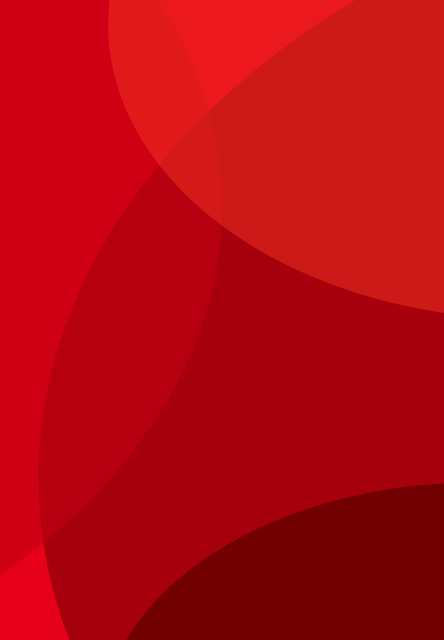
A WebGL 1 fragment shader for this background:

```glsl
precision highp float;
// Abstract red background of large overlapping translucent ellipses.

uniform vec2 u_resolution;

// Colours; alpha is the opacity of each layer
const vec3 BASE_RED = vec3(0.902, 0.0, 0.098);
const vec4 DEEP_RED = vec4(0.651, 0.0, 0.050, 1.0);
const vec4 CRIMSON = vec4(0.761, 0.0, 0.065, 0.61);
const vec4 SCARLET = vec4(0.937, 0.188, 0.127, 0.53);
const vec4 MAROON = vec4(0.447, 0.0, 0.0, 1.0);

// Ellipses as centre (xy) and radii (zw), in canvas heights
const vec4 RIGHT_ELLIPSE = vec4(1.531, 0.254, 1.471, 0.997);
const vec4 LEFT_ELLIPSE = vec4(-1.020, 0.676, 1.367, 0.865);
const vec4 TOP_ELLIPSE = vec4(0.832, 0.961, 0.663, 0.460);
const vec4 BOTTOM_ELLIPSE = vec4(0.742, -0.145, 0.587, 0.391);

// Approximate signed distance to an axis-aligned ellipse
float ellipseDistance(vec2 point, vec4 ellipse) {
  vec2 offset = point - ellipse.xy;
  vec2 scaled = offset / ellipse.zw;
  float radius = length(scaled);
  return radius * (radius - 1.0) / max(length(scaled / ellipse.zw), 1e-4);
}

// Blend a smooth-edged ellipse over the colour beneath
vec3 paintEllipse(vec3 below, vec2 point, vec4 ellipse, vec4 paint) {
  float pixel = 1.0 / u_resolution.y;
  float distanceInPixels = ellipseDistance(point, ellipse) / pixel;
  float coverage = clamp(0.5 - distanceInPixels, 0.0, 1.0);
  return mix(below, paint.rgb, coverage * paint.a);
}

void main() {
  vec2 point = gl_FragCoord.xy / u_resolution.y;

  // Layers from back to front
  vec3 color = BASE_RED;
  color = paintEllipse(color, point, RIGHT_ELLIPSE, DEEP_RED);
  color = paintEllipse(color, point, LEFT_ELLIPSE, CRIMSON);
  color = paintEllipse(color, point, TOP_ELLIPSE, SCARLET);
  color = paintEllipse(color, point, BOTTOM_ELLIPSE, MAROON);

  gl_FragColor = vec4(color, 1.0);
}
```
